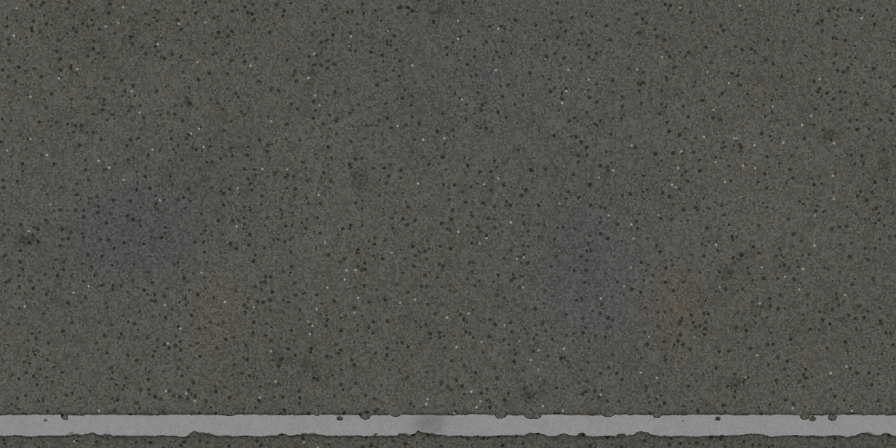
Give the GLSL for this texture, as a WebGL 1 fragment shader.

```glsl
precision highp float;
uniform vec2 u_resolution;

float hash(vec2 p) {
  return fract(sin(dot(p, vec2(12.99, 78.23))) * 4375.85);
}

// Nearest feature distance and the random id of its cell
vec2 cellular(vec2 p) {
  vec2 base = floor(p);
  vec2 nearest = vec2(9.0, 0.0);
  for (int j = -1; j <= 1; j++) {
    for (int i = -1; i <= 1; i++) {
      vec2 cell = base + vec2(float(i), float(j));
      vec2 seed = cell + vec2(hash(cell), hash(cell + 31.7));
      float d = length(p - seed);
      if (d < nearest.x) nearest = vec2(d, hash(cell + 67.3));
    }
  }
  return nearest;
}

float waves(vec2 p) {
  float sum = 0.0;
  float gain = 0.5;
  for (int i = 0; i < 5; i++) {
    sum += gain * sin(p.x + 1.3 * sin(p.y)) * cos(p.y + 1.1 * sin(p.x));
    p = mat2(1.5, 1.2, -1.2, 1.5) * p + 2.7;
    gain *= 0.6;
  }
  return sum;
}

float blot(vec2 p, vec2 center, vec2 radius) {
  vec2 q = (p - center) / radius;
  return exp(-dot(q, q));
}

void main() {
  vec2 p = gl_FragCoord.xy / u_resolution.y;
  float px = 1.0 / u_resolution.y;
  float broad = waves(p * 7.0);
  float fine = waves(p * 38.0 + 4.0);
  vec2 warped = p + 0.012 * vec2(fine, waves(p * 31.0 + 9.0));

  // Broad warm and cool tints
  vec3 color = vec3(0.325, 0.323, 0.302) + 0.010 * broad + 0.007 * fine;
  float cool = blot(p, vec2(0.30, 0.48), vec2(0.20, 0.16))
             + blot(p, vec2(1.32, 0.40), vec2(0.16, 0.22))
             + 0.7 * blot(p, vec2(1.05, 0.85), vec2(0.25, 0.20));
  color += cool * vec3(-0.012, -0.006, 0.012);
  float rust = blot(p, vec2(1.50, 0.32), vec2(0.05, 0.08))
             + 0.7 * blot(p, vec2(0.48, 0.31), vec2(0.05, 0.08));
  color += rust * vec3(0.022, 0.002, -0.012);

  // Mottled damp stains
  float damp = blot(warped, vec2(0.24, 0.92), vec2(0.12, 0.07))
             + blot(warped, vec2(0.98, 0.98), vec2(0.07, 0.04))
             + blot(warped, vec2(0.70, 0.87), vec2(0.03, 0.06))
             + blot(warped, vec2(0.47, 0.62), vec2(0.10, 0.07))
             + blot(warped, vec2(0.33, 0.46), vec2(0.10, 0.06))
             + blot(warped, vec2(1.70, 0.89), vec2(0.035, 0.07))
             + blot(warped, vec2(1.78, 0.30), vec2(0.11, 0.06))
             + blot(warped, vec2(0.66, 0.19), vec2(0.12, 0.07))
             + blot(warped, vec2(1.97, 0.62), vec2(0.04, 0.12));
  float veins = smoothstep(0.25, 0.75, cellular(warped * 38.0).x);
  color -= damp * (0.012 + 0.035 * veins) * smoothstep(-0.5, 0.3, fine + broad);

  // Small dark scuffs
  vec2 slant = vec2(p.x, p.y - 0.7 * (p.x - 1.645)) + 0.025 * vec2(fine);
  float scuff = 1.3 * blot(slant, vec2(1.645, 0.41), vec2(0.028, 0.013))
              + blot(warped, vec2(0.805, 0.60), vec2(0.018, 0.025))
              + blot(warped, vec2(0.05, 0.465), vec2(0.022, 0.014))
              + blot(warped, vec2(1.185, 0.12), vec2(0.022, 0.014))
              + blot(warped, vec2(1.64, 0.14), vec2(0.025, 0.012))
              + blot(warped, vec2(1.85, 0.70), vec2(0.020, 0.014))
              + blot(warped, vec2(0.415, 0.77), vec2(0.010, 0.012))
              + blot(warped, vec2(1.47, 0.745), vec2(0.010, 0.010));
  color -= 0.085 * scuff * (0.5 + 0.5 * veins);

  // Aggregate grain, open pores and pale flecks
  vec2 grain = cellular(p * 210.0);
  color += (grain.y - 0.5) * 0.085 + (0.5 - grain.x) * 0.025;
  color += (hash(floor(p * 190.0)) - 0.5) * vec3(0.018, 0.0, -0.018);
  vec2 pore = cellular(p * 75.0 + 5.0);
  float poreSize = 0.30 * smoothstep(0.65, 1.0, pore.y);
  color -= 0.11 * (1.0 - smoothstep(poreSize - 0.1, poreSize + 75.0 * px, pore.x))
         * step(0.65, pore.y);
  vec2 fleck = cellular(p * 42.0 + 17.0);
  color += 0.22 * step(0.95, fleck.y) * (1.0 - smoothstep(0.04, 0.14 + 20.0 * px, fleck.x));

  // Worn painted line with flaked edges
  color -= 0.022 * (1.0 - smoothstep(0.02, 0.085, p.y));
  float span = (p.x - 0.2) / 0.246;
  float along = fract(span + 0.5) - 0.5;
  float wear = exp(-along * along * 45.0) * (0.5 + 0.5 * hash(vec2(floor(span + 0.5), 3.0)));
  float ragged = 0.0022 * fine + 0.0015 * waves(p * 110.0);
  float lower = p.y - 0.027 - 0.010 * wear * (0.6 + fine) - ragged;
  float upper = 0.074 - p.y + ragged;
  vec2 flake = cellular(p * vec2(26.0, 34.0) + vec2(2.0, 0.4));
  float bite = step(0.62, flake.y) * (1.0 - smoothstep(0.10, 0.42, flake.x));
  float inside = min(lower, upper - 0.008 * bite) - 0.005 * bite;
  color -= 0.10 * exp(-abs(inside + 0.002) / 0.003);
  vec3 paint = vec3(0.55) + 0.035 * (grain.y - 0.5) + 0.012 * fine;
  paint -= 0.10 * blot(warped, vec2(0.96, 0.055), vec2(0.035, 0.03));
  color = mix(color, paint, smoothstep(-px, px, inside));

  gl_FragColor = vec4(color, 1.0);
}
```
